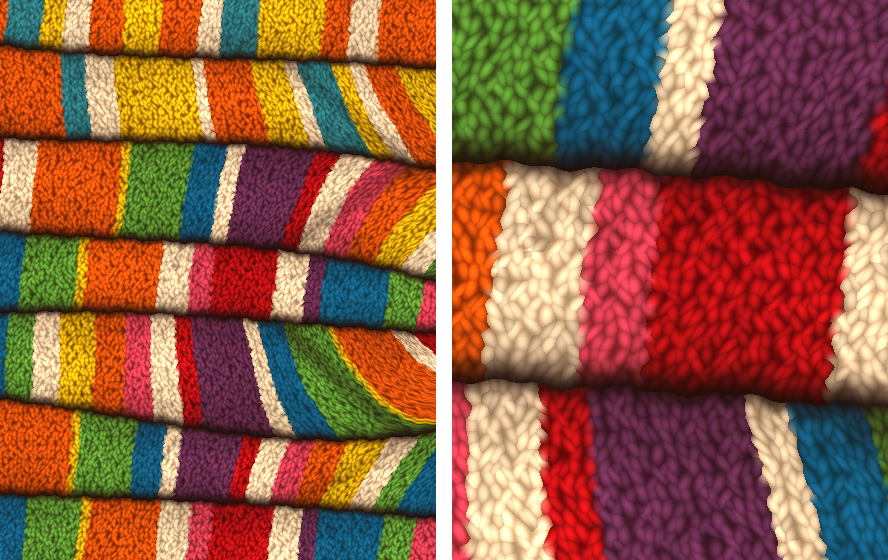
Left: the whole. Right: its middle third, enlarged.
Reproduce this texture procedurally as a Shadertoy shader.

```glsl
// A stack of seven folded terry towels with bright stripes and looped pile.

const int ORANGE = 0, YELLOW = 1, WHITE = 2, GREEN = 3, BLUE = 4,
          PURPLE = 5, RED = 6, PINK = 7, TEAL = 8;
const vec3 PALETTE[9] = vec3[9](
    vec3(.92, .34, .05), vec3(.96, .74, .05), vec3(.97, .84, .67),
    vec3(.38, .61, .20), vec3(.08, .36, .50), vec3(.41, .18, .31),
    vec3(.75, .07, .08), vec3(.90, .26, .34), vec3(.18, .47, .50));

// Stripe sequences: left edge and colour.
struct Stripe { float start; int hue; };
const Stripe RAINBOW[16] = Stripe[16](
    Stripe(-1., RED), Stripe(-.09, WHITE), Stripe(-.02, ORANGE), Stripe(.16, YELLOW),
    Stripe(.178, GREEN), Stripe(.305, BLUE), Stripe(.372, WHITE), Stripe(.408, PURPLE),
    Stripe(.54, RED), Stripe(.579, WHITE), Stripe(.638, PINK), Stripe(.696, ORANGE),
    Stripe(.763, YELLOW), Stripe(.839, WHITE), Stripe(.898, GREEN), Stripe(.956, BLUE));
const Stripe BERRY[12] = Stripe[12](
    Stripe(-1., BLUE), Stripe(.05, GREEN), Stripe(.176, YELLOW), Stripe(.197, ORANGE),
    Stripe(.365, WHITE), Stripe(.436, PINK), Stripe(.487, RED), Stripe(.63, WHITE),
    Stripe(.70, PURPLE), Stripe(.738, BLUE), Stripe(.888, GREEN), Stripe(.965, PINK));
const Stripe BEACH[13] = Stripe[13](
    Stripe(-1., ORANGE), Stripe(.017, TEAL), Stripe(.10, YELLOW), Stripe(.15, WHITE),
    Stripe(.21, ORANGE), Stripe(.285, YELLOW), Stripe(.37, ORANGE), Stripe(.46, WHITE),
    Stripe(.512, TEAL), Stripe(.595, YELLOW), Stripe(.745, ORANGE), Stripe(.805, WHITE),
    Stripe(.872, ORANGE));
const Stripe SUNNY[13] = Stripe[13](
    Stripe(-1., ORANGE), Stripe(.143, TEAL), Stripe(.20, WHITE), Stripe(.268, YELLOW),
    Stripe(.453, WHITE), Stripe(.478, ORANGE), Stripe(.595, YELLOW), Stripe(.68, WHITE),
    Stripe(.713, TEAL), Stripe(.797, YELLOW), Stripe(.84, WHITE), Stripe(.885, ORANGE),
    Stripe(.97, YELLOW));

// Seam heights from the top, as Bezier controls running left to right.
const vec4 SEAMS[6] = vec4[6](
    vec4(.081, .117, .094, .125), vec4(.247, .260, .240, .306),
    vec4(.414, .436, .423, .505), vec4(.560, .547, .579, .596),
    vec4(.713, .742, .820, .771), vec4(.883, .892, .898, .927));

// Each towel: stripe offset, stripe scale, tilt, and curl at the right.
const vec4 FOLDS[7] = vec4[7](
    vec4(0., 1., -.02, 0.), vec4(0., 1., .015, .16), vec4(-.092, .93, -.02, -.2),
    vec4(0., 1., -.02, 0.), vec4(.97, -.957, -.01, .40),
    vec4(0., 1., -.015, -.13), vec4(-.003, 1.03, -.03, 0.));

#define PAINT(SEQ) for (int i = 0; i < SEQ.length(); i++) color = mix(color, PALETTE[SEQ[i].hue], smoothstep(-.003, .003, x - SEQ[i].start))

vec3 stripes(int towel, float x) {
    vec3 color = vec3(0);
    if (towel == 0) { PAINT(BEACH); }
    else if (towel == 1) { PAINT(SUNNY); }
    else if (towel == 3 || towel == 6) { PAINT(BERRY); }
    else { PAINT(RAINBOW); }
    return color;
}

float bezier(vec4 c, float t) {
    float s = 1. - t;
    return dot(c, vec4(s * s * s, 3. * s * s * t, 3. * s * t * t, t * t * t));
}

vec2 hash2(vec2 p) {
    vec3 q = fract(p.xyx * vec3(.1031, .1030, .0973));
    q += dot(q, q.yzx + 33.33);
    return fract((q.xx + q.yz) * q.zy);
}

// Cellular noise of slanted loops: distance, tone, and the x offset to the nearest.
vec3 pile(vec2 p) {
    vec2 cell = floor(p), local = fract(p);
    vec3 nearest = vec3(9, 0, 0);
    for (int j = -1; j <= 1; j++)
    for (int i = -1; i <= 1; i++) {
        vec2 g = vec2(i, j), rnd = hash2(cell + g);
        vec2 d = g + .5 + (rnd - .5) * .8 - local;
        d.x += d.y * (rnd.y - .5) * 1.6;
        float dist = length(d * vec2(1.1, .75));
        if (dist < nearest.x) nearest = vec3(dist, fract(rnd.x * 7. + rnd.y * 3.), d.x);
    }
    return nearest;
}

void mainImage(out vec4 fragColor, in vec2 fragCoord) {
    vec2 p = fragCoord / iResolution.xy;
    p.y = 1. - p.y;
    float y = p.y + .0015 * sin(p.x * 71.) + .001 * sin(p.x * 187. + p.y * 60.);

    // Find the towel between its two seams.
    int towel = 0;
    float top = -.06, bottom = 1.08;
    for (int i = 0; i < 6; i++) {
        float seam = bezier(SEAMS[i], p.x);
        if (y > seam) { towel = i + 1; top = seam; }
        else { bottom = seam; break; }
    }
    float v = (y - top) / (bottom - top);
    vec4 fold = FOLDS[towel];

    // Bend the cloth, then let the loops fray the stripe edges.
    float x = p.x - (v - .5) * (fold.z + fold.w * p.x * p.x * p.x);
    x += .002 * sin(v * 7. + p.x * 19. + float(towel));
    vec3 loops = pile(vec2(x * 104., p.y * 122. + float(towel) * 37.));
    vec3 color = stripes(towel, fold.x + fold.y * (x + loops.z * .007));

    // Pile shading: lit loop tips over warm, dark gaps; pale yarn hides its gaps.
    float tip = 1. - smoothstep(.05, .85, loops.x);
    float pale = smoothstep(.2, .6, color.b);
    vec3 gap = mix(vec3(.56, .46, .42), vec3(.76, .70, .64), pale);
    color *= mix(gap, vec3(1.14), tip) * (.86 + .22 * loops.y);

    // Rounded folds, soft creases and uneven wear.
    float shade = smoothstep(-.006, .012, y - top) * smoothstep(-.004, .022, bottom - y);
    shade *= .76 + .30 * sin(3.14159 * clamp(v * .95 + .05, 0., 1.));
    float crease = (p.x - .79 - (v - .5) * .3 * sign(fold.w)) / .035;
    shade *= 1. - min(abs(fold.w) * 1.6, .4) * exp(-crease * crease);
    shade *= 1. + .07 * sin(p.x * 13. + p.y * 9.) * sin(p.y * 21. - p.x * 6.);
    color = color * shade + vec3(.12, .05, .03) * max(1. - shade, 0.);
    fragColor = vec4(clamp(color, 0., 1.), 1.);
}
```
